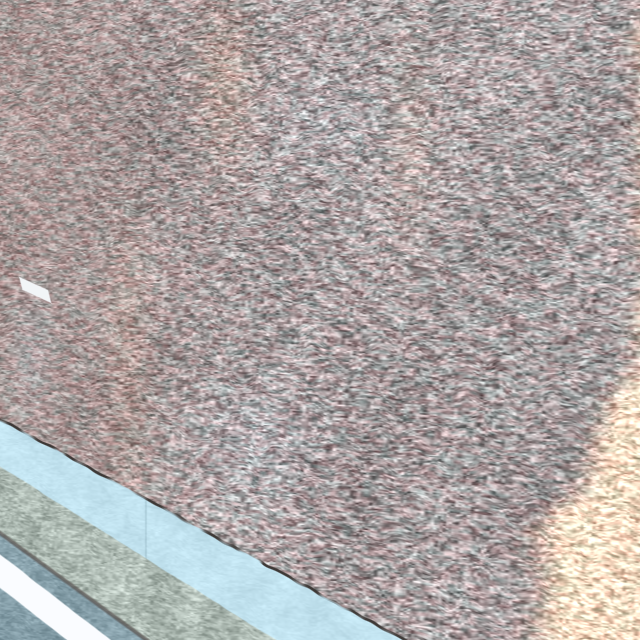
Write a three.js fragment shader that draws this texture.

```glsl
// Speckled pinkish pavement with a pale kerb, a concrete gutter and a painted road line
varying vec2 vUv;

const vec3 PAVING = vec3(0.665, 0.632, 0.636);
const vec3 PINK_TONE = vec3(0.655, 0.590, 0.580);
const vec3 WARM_TONE = vec3(0.77, 0.66, 0.61);
const vec3 PALE_TONE = vec3(0.73, 0.73, 0.75);
const vec3 SUNLIT = vec3(0.97, 0.87, 0.77);
const vec3 KERB = vec3(0.76, 0.89, 0.94);
const vec3 GUTTER = vec3(0.68, 0.73, 0.70);
const vec3 ROAD = vec3(0.53, 0.63, 0.67);
const vec3 PAINT = vec3(0.98, 0.99, 1.0);
const vec3 GAP = vec3(0.24, 0.22, 0.21);
const vec3 TINT = vec3(0.10, -0.035, -0.025);   // pink to teal axis of the grains

const vec2 COARSE_GRAIN = vec2(135.0, 300.0);   // grains per canvas, across and up
const vec2 FINE_GRAIN = vec2(250.0, 490.0);
const float COARSE_CONTRAST = 0.35;
const float FINE_CONTRAST = 0.31;
const float GRAIN_TILT = 0.17;
const float EDGE = 0.0016;

// Each border is height at the left side, slope
const vec2 KERB_TOP = vec2(0.345, -0.546);
const vec2 KERB_FOOT = vec2(0.271, -0.630);
const vec2 GUTTER_FOOT = vec2(0.167, -0.730);
const vec2 LINE_TOP = vec2(0.134, -0.774);
const vec2 LINE_FOOT = vec2(0.082, -0.788);

float hash(vec2 p) {
  return fract(sin(dot(p, vec2(12.9898, 78.233))) * 43758.5453);
}

float noise(vec2 p) {
  vec2 i = floor(p), f = fract(p);
  f = f * f * (3.0 - 2.0 * f);
  return mix(mix(hash(i), hash(i + vec2(1.0, 0.0)), f.x),
             mix(hash(i + vec2(0.0, 1.0)), hash(i + 1.0), f.x), f.y);
}

float fbm(vec2 p) {
  float sum = 0.0, amp = 0.5;
  for (int i = 0; i < 4; i++) {
    sum += amp * noise(p);
    p = p * 2.03 + 17.3;
    amp *= 0.5;
  }
  return sum / 0.9375;
}

// Distance below a sloping border, positive underneath
float below(vec2 p, vec2 border) {
  return (border.x + border.y * p.x - p.y) * inversesqrt(1.0 + border.y * border.y);
}

float cover(float d) {
  return smoothstep(-EDGE, EDGE, d);
}

float blob(vec2 p, vec2 centre, vec2 size) {
  vec2 d = (p - centre) / size;
  return exp(-dot(d, d));
}

// Tilted coordinates whose grains grow towards the lower right
vec2 grainSpace(vec2 p) {
  vec2 q = p / (1.0 + 0.20 * p.x + 0.12 * (1.0 - p.y));
  q = vec2(q.x - GRAIN_TILT * q.y, q.y + GRAIN_TILT * q.x);
  return q + 0.006 * vec2(noise(p * 31.0), noise(p * 37.0 + 9.0));
}

vec3 paving(vec2 p, float grain, float tint) {
  float cloud = fbm(p * 5.0);
  vec3 c = mix(PAVING, PINK_TONE, 0.85 * (1.0 - smoothstep(0.0, 0.5, p.x)));
  float warm = blob(p, vec2(0.35, 0.88), vec2(0.045, 0.13))
             + 0.7 * blob(p, vec2(0.20, 0.42), vec2(0.035, 0.20))
             + 0.5 * blob(p, vec2(0.64, 0.78), vec2(0.035, 0.16));
  float pale = blob(p, vec2(0.40, 0.31), vec2(0.10, 0.09))
             + 0.6 * blob(p, vec2(0.52, 0.81), vec2(0.09, 0.06))
             + 0.6 * blob(p, vec2(0.05, 0.45), vec2(0.03, 0.09));
  c = mix(c, WARM_TONE, 0.6 * warm * (0.5 + cloud));
  c = mix(c, PALE_TONE, 0.6 * pale * (0.5 + cloud));
  c += 0.13 * (cloud - 0.5) - 0.05 * blob(p, vec2(0.85, 0.35), vec2(0.14, 0.3));

  // Warm light with a soft ragged rim at the lower right
  float rim = 0.83 + 0.06 * smoothstep(0.16, 0.24, p.y) + 0.11 * smoothstep(0.20, 0.52, p.y);
  float reach = p.x - rim + 0.05 * (fbm(p * 14.0) - 0.5);
  c = mix(c, WARM_TONE, 0.6 * smoothstep(-0.04, 0.02, reach));
  c = mix(c, SUNLIT, smoothstep(-0.015, 0.05, reach));
  return c + grain * mix(0.75, 1.1, smoothstep(0.0, 0.5, p.x)) + TINT * tint;
}

void main() {
  vec2 p = vUv;
  vec2 g = grainSpace(p);
  float coarse = noise(g * COARSE_GRAIN);
  float fine = noise(g * FINE_GRAIN + 41.0);
  float grain = COARSE_CONTRAST * (coarse - 0.5) + FINE_CONTRAST * (fine - 0.5);
  float tint = noise(g * COARSE_GRAIN * 0.8 + 73.0) - 0.5;
  vec3 color = paving(p, grain, tint);

  // Small skewed paint mark
  vec2 m = p - vec2(0.055, 0.547);
  m = vec2(m.x + 0.25 * m.y, m.y + 0.46 * m.x);
  color = mix(color, PAINT - 0.03, cover(min(0.020 - abs(m.x), 0.009 - abs(m.y))));

  // Kerb with a seam and a broken dark gap along its top
  float stain = fbm(p * 24.0) - 0.5;
  float top = below(p, KERB_TOP) + 0.003 * (noise(p * 60.0) - 0.5);
  float seam = 1.0 - smoothstep(0.0, 0.003, abs(p.x - 0.228));
  color = mix(color, KERB + 0.10 * stain + 0.12 * grain - 0.08 * seam, cover(top));
  float crack = 1.0 - smoothstep(0.0008, 0.0035, abs(top));
  color = mix(color, GAP, crack * smoothstep(0.15, 0.6, noise(p * 45.0 + 5.0)));

  // Gutter, road and painted line
  float speckle = 0.5 * grain + 0.22 * stain;
  color = mix(color, GUTTER + speckle, cover(below(p, KERB_FOOT) + 0.004 * stain));
  float foot = below(p, GUTTER_FOOT);
  color = mix(color, ROAD + 0.6 * speckle, cover(foot));
  color = mix(color, GAP + 0.12, 0.75 * (1.0 - smoothstep(0.001, 0.005, abs(foot))));
  float line = min(below(p, LINE_TOP), -below(p, LINE_FOOT));
  color = mix(color, PAINT, cover(line + 0.002 * stain));

  gl_FragColor = vec4(clamp(color, 0.0, 1.0), 1.0);
}
```
